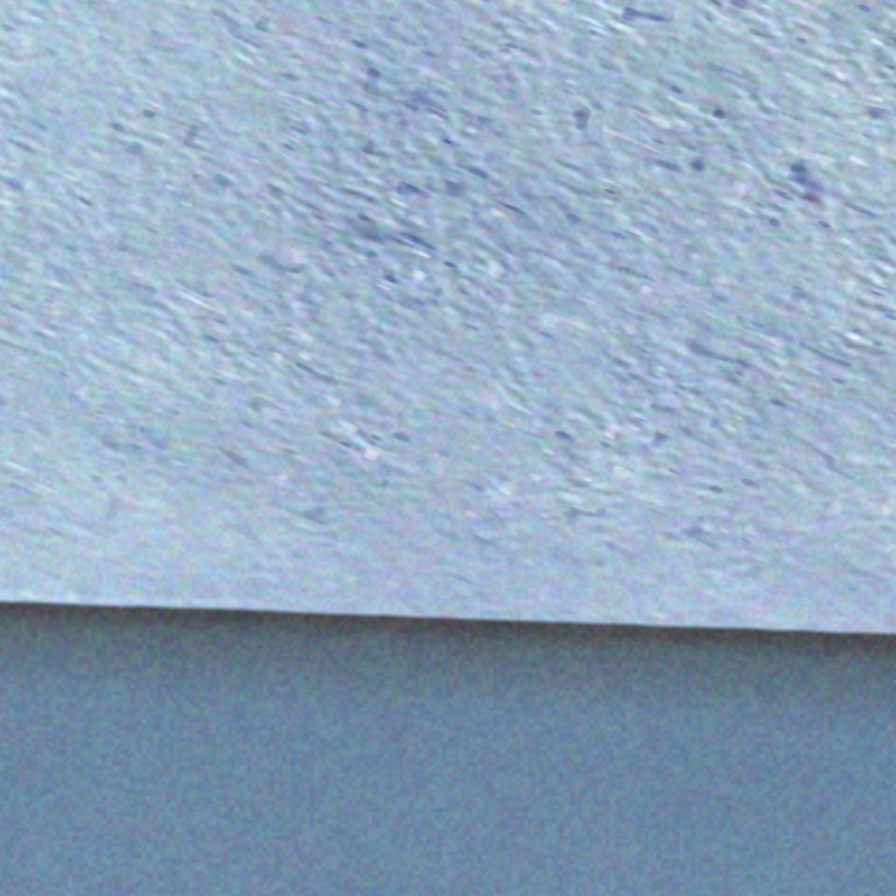
Write a Shadertoy shader that draws this texture.

```glsl
// Pale blue rough plaster above a slanted ledge, with a smooth shaded wall below.

// Layout, in canvas units
const float EDGE_LEFT = 0.329;
const float EDGE_SLOPE = -0.037;
const float EDGE_SOFT = 0.0036;
const vec2 CREASE_POS = vec2(0.425, 0.736);

// Colours
const vec3 PLASTER = vec3(0.634, 0.722, 0.811);
const vec3 PLASTER_LIP = vec3(0.648, 0.736, 0.838);
const vec3 WALL = vec3(0.415, 0.525, 0.632);
const vec3 WALL_SHADE = vec3(0.335, 0.400, 0.440);
const vec3 EDGE_DARK = vec3(0.300, 0.305, 0.325);

// Texture
const float GRAIN_TILT = -0.40;
const vec2 GRAIN_SCALE = vec2(58.0, 128.0);
const float RELIEF = 0.175;
const float CHROMA = 0.085;
const float WALL_GRAIN = 0.07;

float hash(vec2 cell) {
    uvec2 k = uvec2(ivec2(cell) + 32768) * uvec2(1597334673u, 3812015801u);
    uint n = (k.x ^ k.y) * 1597334673u;
    n = (n ^ (n >> 15)) * 2246822519u;
    n ^= n >> 13;
    return float(n >> 8) / 16777216.0;
}

// Smooth value noise centred on zero
float noise(vec2 p) {
    vec2 i = floor(p), f = fract(p);
    f = f * f * (3.0 - 2.0 * f);
    float low = mix(hash(i), hash(i + vec2(1, 0)), f.x);
    float high = mix(hash(i + vec2(0, 1)), hash(i + vec2(1, 1)), f.x);
    return mix(low, high, f.y) - 0.5;
}

float fbm(vec2 p) {
    float sum = 0.0, gain = 0.55;
    for (int i = 0; i < 4; i++) {
        sum += gain * noise(p);
        p = mat2(1.6, 1.2, -1.2, 1.6) * p + 17.3;
        gain *= 0.5;
    }
    return sum;
}

vec2 rotate(vec2 p, float angle) {
    float c = cos(angle), s = sin(angle);
    return vec2(c * p.x + s * p.y, c * p.y - s * p.x);
}

vec3 colourNoise(vec2 p) {
    return vec3(noise(p), noise(p + 211.0), noise(p + 437.0));
}

// Height of the streaked plaster grain
float grainHeight(vec2 q) {
    return 0.7 * noise(q) + 0.3 * noise(q * 1.7 + 31.0);
}

vec3 plaster(vec2 p, float above) {
    // Broad tone: light at the left, dull in the middle, greyer at the upper right
    vec3 col = mix(PLASTER_LIP, PLASTER, smoothstep(0.02, 0.17, above));
    col += vec3(0.030, 0.040, 0.030) * (1.0 - smoothstep(0.0, 0.4, p.x));
    vec2 m = (p - vec2(0.5, 0.66)) / vec2(0.32, 0.2);
    col -= vec3(0.024, 0.022, 0.014) * exp(-dot(m, m));
    col -= vec3(0.004, 0.0, 0.018) * smoothstep(0.45, 1.0, p.x) * smoothstep(0.6, 1.0, p.y);
    col += vec3(1.0, 0.9, 0.7) * 0.115 * fbm(rotate(p, -0.3) * vec2(6.0, 13.0));

    // Side-lit grain in two sizes, flatter and calmer near the ledge
    vec2 warp = 0.009 * vec2(noise(p * 17.0), noise(p * 17.0 + 71.0));
    vec2 q = rotate(p + warp, GRAIN_TILT) * GRAIN_SCALE;
    vec2 flatQ = rotate(p + warp, -0.1) * GRAIN_SCALE + 57.0;
    float steep = grainHeight(q) - grainHeight(q + vec2(0.3, 0.8));
    float level = grainHeight(flatQ) - grainHeight(flatQ + vec2(0.2, 0.8));
    float light = mix(level, steep, smoothstep(0.03, 0.28, above));
    float patches = clamp(0.9 + 1.6 * fbm(p * 14.0 + 5.0), 0.4, 1.6);
    float rough = patches * mix(0.25, 1.0, smoothstep(0.03, 0.17, above));
    rough *= mix(0.75, 1.15, smoothstep(0.05, 0.7, p.x));
    col += RELIEF * rough * light;

    // Sparse dark pits and pale flecks
    float fleck = noise(q * vec2(0.65, 0.75) + 301.0);
    col -= vec3(0.14, 0.15, 0.10) * rough * smoothstep(0.27, 0.47, fleck);
    col += vec3(0.13, 0.11, 0.09) * rough * smoothstep(0.29, 0.48, -fleck);

    // Short crease with a faint trailing shadow
    vec2 c = rotate(p - CREASE_POS, -0.16);
    c.y += 0.006 * noise(p * 55.0);
    float crease = exp(-pow(c.x / 0.038, 2.0) - pow(c.y / 0.0055, 2.0));
    vec2 t = c + vec2(0.045, -0.003);
    float trail = exp(-pow(t.x / 0.13, 2.0) - pow(t.y / 0.018, 2.0));
    col -= vec3(0.13, 0.13, 0.09) * crease + vec3(0.035) * trail;

    // Fine mottled tint
    col += CHROMA * colourNoise(rotate(p, -0.3) * vec2(85.0, 145.0));
    return col + 0.05 * noise(p * 240.0);
}

vec3 wall(vec2 p, float below) {
    // Shadow fades downward from a dark band under the ledge
    vec3 col = mix(WALL_SHADE, WALL, smoothstep(0.0, 0.125, below));
    col += vec3(0.012, 0.015, 0.018) * smoothstep(0.12, 0.32, below);
    float band = below + 0.006 * noise(p * vec2(14.0, 30.0));
    col = mix(EDGE_DARK, col, smoothstep(0.004, 0.034, band));
    col += 0.025 * fbm(p * 9.0 + 83.0);
    col += WALL_GRAIN * colourNoise(p * 155.0 + 19.0);
    return col + 0.05 * noise(p * 230.0 + 61.0);
}

void mainImage(out vec4 fragColor, in vec2 fragCoord) {
    vec2 p = fragCoord / iResolution.xy;
    float edge = EDGE_LEFT + EDGE_SLOPE * p.x + 0.0015 * noise(vec2(p.x * 30.0, 3.0));
    float above = p.y - edge;
    float soft = max(EDGE_SOFT, 0.75 / iResolution.y);

    vec3 upper = plaster(p, max(above, 0.0));
    // Bright worn rim, strongest at the left
    upper += 0.06 * exp(-pow((above - 0.007) / 0.005, 2.0)) * (1.0 - smoothstep(0.1, 0.5, p.x));
    vec3 col = mix(wall(p, max(-above, 0.0)), upper, smoothstep(-soft, soft, above));
    fragColor = vec4(clamp(col, 0.0, 1.0), 1.0);
}
```
